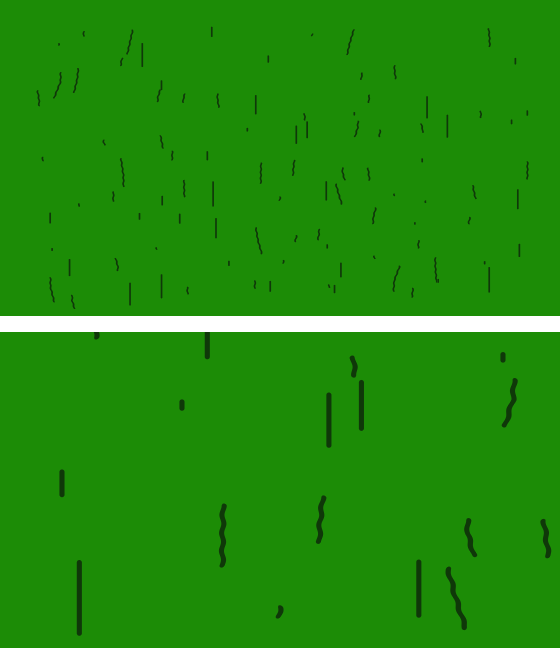
Top, the full canvas; bottom, a detail of the centre.
Write a Shadertoy shader that draws this pattern.

```glsl
// Short dark strokes, mostly upright, strewn over a flat green field.
// A jittered cell grid places them; each is a bent pair of capsules
// with a random length, lean and slight hand-drawn waver.

vec4 hash4(vec2 cell) {
    vec4 p = fract(cell.xyxy * vec4(0.1031, 0.1030, 0.0973, 0.1099));
    p += dot(p, p.wzxy + 33.33);
    return fract((p.xxyz + p.yzzw) * p.zywx);
}

float segmentDistance(vec2 p, vec2 a, vec2 b) {
    vec2 pa = p - a, ba = b - a;
    return length(pa - ba * clamp(dot(pa, ba) / dot(ba, ba), 0.0, 1.0));
}

// Distance to the centre line of one stroke, with p relative to its bend
float strokeDistance(vec2 p, vec4 shape) {
    float size = 0.003 + 0.084 * pow(shape.x, 1.6);
    float leaning = step(0.42, shape.y);
    float lean = leaning * (shape.z - 0.5) * 0.85;
    float upperLean = lean * smoothstep(0.1, 0.7, shape.w);
    float lowerLean = lean * smoothstep(0.9, 0.3, shape.w);

    // Waver sideways along the length of leaning strokes
    p.x += leaning * 0.0011 * sin(p.y * 330.0 + shape.w * 40.0);

    float bend = mix(0.35, 0.65, shape.w);
    vec2 top = vec2(upperLean, 1.0) * size * bend;
    vec2 bottom = -vec2(lowerLean, 1.0) * size * (1.0 - bend);
    return min(segmentDistance(p, vec2(0.0), top),
               segmentDistance(p, vec2(0.0), bottom));
}

void mainImage(out vec4 fragColor, in vec2 fragCoord) {
    float pixel = 1.0 / iResolution.y;
    vec2 uv = fragCoord * pixel;

    // The grid stops short of the canvas edges
    vec2 cellSize = vec2(0.105, 0.098);
    vec2 cellCount = vec2(15.0, 9.0);
    vec2 grid = (uv - vec2(0.105, 0.035)) / cellSize;

    // Nearest stroke among the neighbouring cells
    float nearest = 1.0;
    for (int y = -1; y <= 1; y++) {
        for (int x = -1; x <= 1; x++) {
            vec2 cell = floor(grid) + vec2(x, y);
            bool inside = all(greaterThanEqual(cell, vec2(0.0)))
                       && all(lessThan(cell, cellCount));
            vec4 place = hash4(cell + 17.0);

            // Strokes thin out towards the top
            float keep = mix(0.84, 0.56, cell.y / cellCount.y);
            if (!inside || place.z > keep) continue;

            vec2 centre = cell + mix(vec2(0.06), vec2(0.94), place.xy);
            vec2 local = (grid - centre) * cellSize;
            nearest = min(nearest, strokeDistance(local, hash4(cell + 71.0)));
        }
    }

    // Flat ink with one pixel of edge smoothing
    float ink = clamp(0.5 - (nearest - 0.0027) / pixel, 0.0, 1.0);
    vec3 green = vec3(0.11, 0.55, 0.025);
    vec3 darkGreen = vec3(0.06, 0.22, 0.035);
    fragColor = vec4(mix(green, darkGreen, ink), 1.0);
}
```
